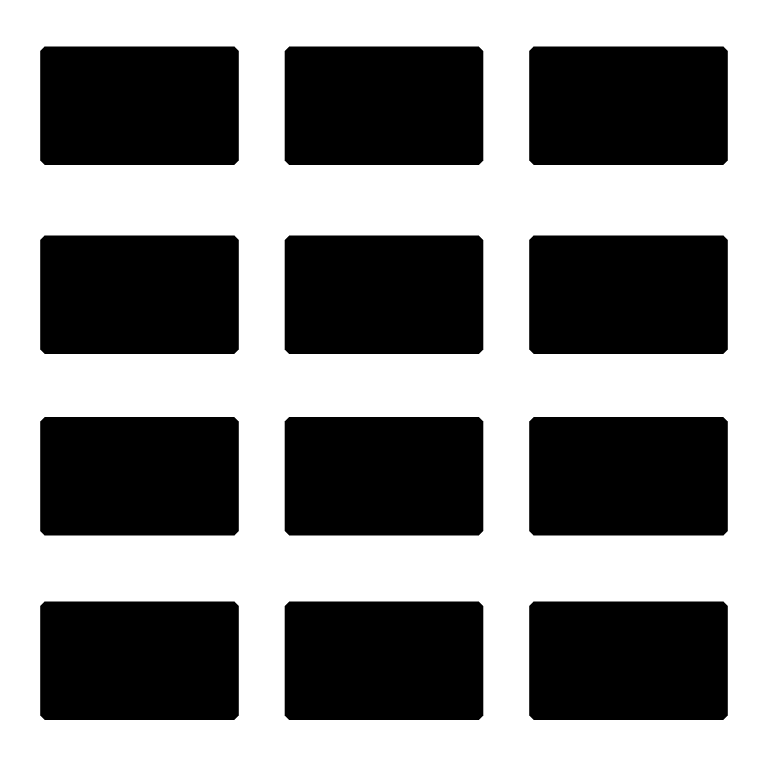
Give the GLSL for this pattern, as a WebGL 1 fragment shader.

```glsl
precision highp float;
// Three columns by four unevenly spaced rows of black plates with clipped corners on white.

uniform vec2 u_resolution;

const float UNIT = 1.0 / 512.0;               // layout grid step, in canvas units
const vec2 HALF_SIZE = vec2(66.2, 39.5) * UNIT;
const float CORNER_CUT = 3.0 * UNIT;
const float COLUMN_STEP = 163.0 * UNIT;
const vec4 ROW_CENTERS = vec4(71.5, 194.5, 315.5, 441.5) * UNIT;
const vec3 PAPER = vec3(1.0);
const vec3 INK = vec3(0.0);

// Signed distance to a rectangle whose corners are cut at 45 degrees.
float clippedBox(vec2 p, vec2 halfSize, float cut) {
  vec2 d = abs(p) - halfSize;
  float corner = (d.x + d.y + cut) * 0.70710678;
  return max(max(d.x, d.y), corner);
}

// Offset from the nearest of three columns centred on the canvas.
float columnOffset(float x, float stepSize) {
  float column = clamp(floor((x - 0.5) / stepSize + 0.5), -1.0, 1.0);
  return x - 0.5 - column * stepSize;
}

// Share of a pixel covered by a shape at the given distance.
float coverage(float dist, float pixel) {
  return clamp(0.5 - dist / pixel, 0.0, 1.0);
}

void main() {
  vec2 uv = gl_FragCoord.xy / u_resolution;
  float pixel = 1.0 / min(u_resolution.x, u_resolution.y);
  float x = columnOffset(uv.x, COLUMN_STEP);

  // Nearest plate among the rows
  float dist = 1.0;
  for (int row = 0; row < 4; row++) {
    vec2 p = vec2(x, uv.y - ROW_CENTERS[row]);
    dist = min(dist, clippedBox(p, HALF_SIZE, CORNER_CUT));
  }

  gl_FragColor = vec4(mix(PAPER, INK, coverage(dist, pixel)), 1.0);
}
```
